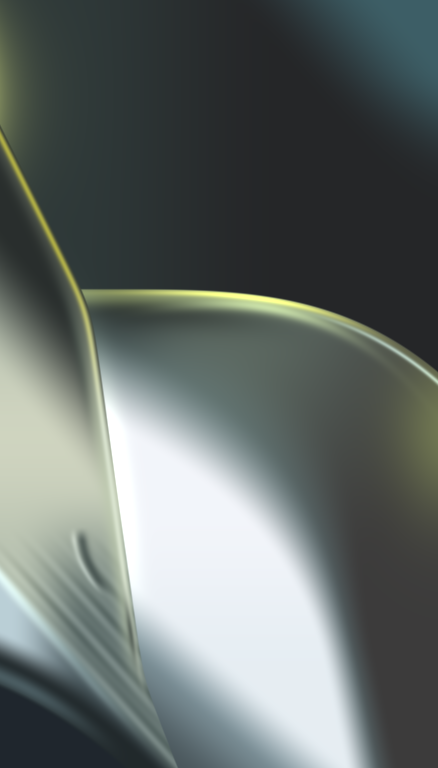
This background is drawn by a WebGL 2 fragment shader. Its source:

```glsl
#version 300 es
precision highp float;
// Two curved glass petals with glowing rims over a dark, softly lit backdrop.
uniform vec2 u_resolution;
out vec4 fragColor;

float bell(float d, float w) { return exp(-d * d / (w * w)); }
float softRamp(float d, float w) { return w * log(1.0 + exp(d / w)); }
float fade(float from, float to, float v) {
  float t = clamp((v - from) / (to - from), 0.0, 1.0);
  return t * t * (3.0 - 2.0 * t);
}

// Right outline of the left petal, as x for a given height
float leftOutline(float y) {
  return 0.356 - 0.14 * y - 0.36 * softRamp(y - 1.05, 0.03) + 0.25 * softRamp(0.2 - y, 0.03);
}

// Upper outline of the right petal, as height for a given x
float rightOutline(float x) { return 1.093 - 0.491 * pow(max(x - 0.25, 0.0), 3.32); }

vec3 backdrop(vec2 p) {
  vec3 c = mix(vec3(0.18, 0.22, 0.22), vec3(0.145, 0.15, 0.157), fade(0.15, 0.65, p.x));
  float corner = (p.x - 0.62) * 0.75 + (p.y - 1.753) * 0.66;
  c = mix(c, vec3(0.24, 0.37, 0.40), fade(-0.07, 0.2, corner) * fade(1.25, 1.6, p.y));
  float haze = exp(-max(p.x, 0.0) / 0.055) * bell(p.y - 1.53, 0.2);
  return c + vec3(0.29, 0.29, 0.13) * haze;
}

vec3 rightPetal(vec2 p, float depth) {
  // Smoky body, darker in the crease and towards the lower right
  vec3 c = mix(vec3(0.36, 0.41, 0.38), vec3(0.235, 0.232, 0.232),
               fade(0.55, 1.15, p.x + 0.55 * (1.0 - p.y)));
  c = mix(c, vec3(0.19, 0.215, 0.20), 0.9 * bell(p.x - 0.25, 0.13) * fade(0.84, 1.0, p.y));
  c *= 1.0 - 0.3 * bell(depth - 0.055, 0.04) * fade(0.75, 0.4, p.x);
  c += vec3(0.21, 0.24, 0.09) * bell(p.x - 1.03, 0.13) * bell(p.y - 0.77, 0.19);

  // Broad white reflection with a curved right side
  float y3 = p.y * p.y * p.y;
  float slope = 0.2 + 2.6 * y3;
  float inside = (0.833 - 0.2 * p.y - 0.65 * y3 * p.y - p.x) / sqrt(1.0 + slope * slope);
  float width = mix(0.045, 0.11, fade(0.25, 0.85, p.y));
  vec3 shine = mix(vec3(0.90, 0.93, 0.95), vec3(0.95, 0.96, 0.98), fade(0.2, 0.6, p.y));
  float lower = p.y - 0.315 + 0.86 * (p.x - 0.32);
  vec3 pool = mix(vec3(0.29, 0.34, 0.36), vec3(0.50, 0.58, 0.61), fade(-0.25, 0.0, lower));
  shine = mix(pool, shine, fade(-0.07, 0.10, lower));
  c = mix(c, vec3(0.42, 0.52, 0.54), 0.6 * fade(-width * 1.7, 0.0, inside));
  c = mix(c, shine, fade(-width * 0.8, width, inside));

  // Olive rim, its pale inner echo and the thin bright outline
  float middle = bell(p.x - 0.58, 0.25);
  c += vec3(0.26, 0.28, 0.14) * bell(depth - 0.012, 0.025) * fade(1.0, 0.5, p.x);
  float echo = depth - 0.027 - 0.32 * (p.x - 0.6) * (p.x - 0.6);
  c += vec3(0.28, 0.31, 0.21) * bell(echo, 0.013) * bell(p.x - 0.62, 0.19);
  c += vec3(0.48, 0.44, 0.08) * bell(depth - 0.007, 0.007) * middle;
  c += vec3(0.38, 0.45, 0.45) * bell(depth - 0.018, 0.005) * fade(0.65, 0.95, p.x);
  return c;
}

vec3 leftPetal(vec2 p, float depth) {
  // Cream glow below a dark, clear tip
  vec3 cream = mix(vec3(0.66, 0.71, 0.65), vec3(0.81, 0.83, 0.75), bell(p.y - 0.76, 0.28));
  vec3 c = mix(vec3(0.16, 0.18, 0.175), cream, fade(0.06, -0.29, p.y - 1.18 + 1.2 * p.x));
  c = mix(c, vec3(0.40, 0.46, 0.45), fade(0.65, 0.3, p.y) * fade(0.02, 0.2, p.x));

  // Diagonal streaks where the glass folds over
  float q = p.y + 1.15 * p.x;
  float low = fade(0.56, 0.36, p.y);
  c += 0.045 * low * (sin(q * 95.0 + 4.0 * p.x) + 0.6 * sin(q * 171.0 - 9.0 * p.x));
  vec3 fold = mix(vec3(0.73, 0.81, 0.84), vec3(0.30, 0.36, 0.38), fade(0.02, 0.2, p.x));
  c = mix(c, fold, fade(0.47, 0.40, q));
  c += vec3(0.20, 0.23, 0.24) * bell(q - 0.44, 0.018) * fade(0.4, 0.1, p.x);

  // Shadowed underside with a thin glint
  float under = p.y - 0.265 + 0.42 * p.x + 0.8 * p.x * p.x;
  c = mix(c, vec3(0.13, 0.16, 0.17), fade(0.05, -0.025, under));
  c += vec3(0.16, 0.20, 0.21) * bell(under + 0.055, 0.022) * fade(0.3, 0.05, p.x);
  c = mix(c, vec3(0.12, 0.15, 0.175), fade(-0.07, -0.085, under));

  // Teardrop dimple with a bright lower lip
  float t = (0.545 - p.y) / 0.15;
  float dimple = p.x - 0.178 - 0.065 * t * t;
  float span = fade(-0.05, 0.2, t) * fade(1.05, 0.75, t);
  c = mix(c, vec3(0.24, 0.29, 0.28), 0.75 * span * bell(dimple - 0.008, 0.012));
  c += 0.16 * span * bell(dimple + 0.010, 0.007);

  // Layered refractions along the rim
  float upper = fade(0.75, 1.2, p.y);
  float rimFade = fade(0.12, 0.38, p.y);
  c = mix(c, vec3(0.25, 0.29, 0.27), 0.75 * bell(depth - 0.037, 0.014) * bell(p.y - 0.96, 0.13));
  c = mix(c, vec3(0.74, 0.79, 0.68), 0.65 * rimFade * bell(depth - 0.018, 0.020) * (1.0 - 0.7 * upper));
  vec3 rim = mix(vec3(0.86, 0.90, 0.82), vec3(0.73, 0.72, 0.27), upper);
  c = mix(c, rim, 0.9 * rimFade * bell(depth - 0.011, 0.007));
  c = mix(c, vec3(0.20, 0.24, 0.22), 0.7 * bell(depth - 0.014, 0.007) * bell(p.y - 0.31, 0.07));
  c = mix(c, vec3(0.22, 0.25, 0.20), 0.6 * bell(depth, 0.004) * upper);
  return c;
}

void main() {
  vec2 p = gl_FragCoord.xy / u_resolution.x;
  float aa = max(1.2 / u_resolution.x, 0.002);
  float bend = 1.63 * pow(max(p.x - 0.25, 0.0), 2.32);
  float rightDepth = (rightOutline(p.x) - p.y) / sqrt(1.0 + bend * bend);
  float leftDepth = (leftOutline(p.y) - p.x) * mix(0.98, 0.89, fade(0.9, 1.15, p.y));

  vec3 color = backdrop(p);
  color = mix(color, rightPetal(p, rightDepth), fade(-aa, aa, rightDepth));
  // Pale light spilling just outside the left rim
  color += vec3(0.16, 0.18, 0.14) * bell(leftDepth, 0.03) * bell(p.y - 0.68, 0.25);
  color = mix(color, leftPetal(p, leftDepth), fade(-aa, aa, leftDepth));
  fragColor = vec4(clamp(color, 0.0, 1.0), 1.0);
}
```
